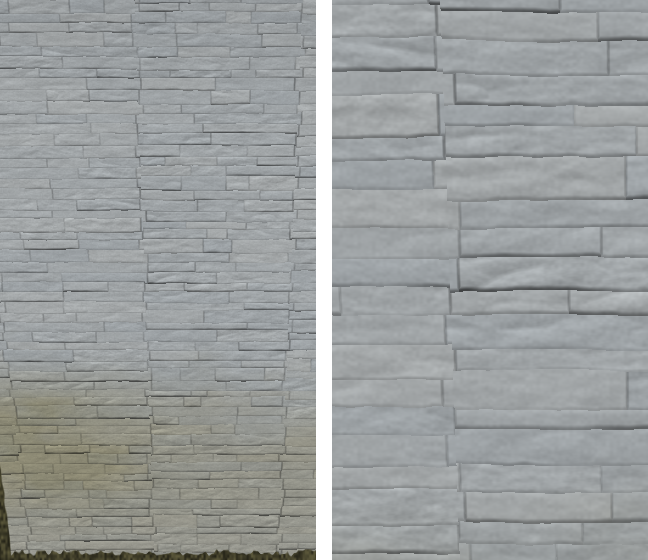
Left, the full canvas; right, a detail of the centre.
A Shadertoy shader for this texture:

```glsl
// A wall of split-face ledge stones seen in slight perspective, stained near the ground.
// Panels are cut into rows and random stones; a noise relief is lit from above,
// then joints, cast shadows, ochre stains and a rim of grass are layered on.

#define PANEL_BOTTOM 0.221   // panel width at the foot of the wall
#define PANEL_TOP 0.300      // panel width at the head of the wall
#define ROW_RATIO 0.069      // row height over panel width
#define VANISH_X 0.374       // x where the joints stay vertical
#define ROW_JITTER 0.46
#define CUT_JITTER 0.85
#define RELIEF 0.34
#define SHADOW 0.42
#define STONE_COLOR vec3(0.625, 0.643, 0.652)
#define OCHRE_COLOR vec3(0.535, 0.525, 0.440)
#define FOOT_COLOR vec3(0.585, 0.587, 0.555)
#define GRASS_COLOR vec3(0.25, 0.24, 0.16)

float hash(vec2 p) {
    return fract(sin(dot(p, vec2(127.1, 311.7))) * 43758.545);
}

float noise(vec2 p) {
    vec2 i = floor(p), f = fract(p);
    f = f * f * (3.0 - 2.0 * f);
    return mix(mix(hash(i), hash(i + vec2(1, 0)), f.x),
               mix(hash(i + vec2(0, 1)), hash(i + vec2(1, 1)), f.x), f.y);
}

float fbm(vec2 p) {
    float sum = 0.0, amp = 0.5;
    for (int i = 0; i < 4; i++) {
        sum += amp * noise(p);
        p = mat2(1.6, 1.2, -1.2, 1.6) * p + 7.3;
        amp *= 0.5;
    }
    return sum;
}

// Chipped surface: ridges slanted by lean, plus finer roughness
float relief(vec2 p, float lean) {
    vec2 slant = vec2(p.x * 0.5 + p.y * lean, p.y * 1.1 - p.x * lean * 0.6);
    float ridge = abs(2.0 * noise(slant) - 1.0);
    return 0.5 * ridge + 0.75 * fbm(slant * 1.9 + 3.0);
}

// Irregular repeat: returns id, lower edge, upper edge
float edgeAt(float i, float jitter, float seed) {
    return i + jitter * (hash(vec2(i, seed)) - 0.5);
}

vec3 cell(float x, float jitter, float seed) {
    float i = floor(x);
    if (x < edgeAt(i, jitter, seed)) i -= 1.0;
    else if (x >= edgeAt(i + 1.0, jitter, seed)) i += 1.0;
    return vec3(i, edgeAt(i, jitter, seed), edgeAt(i + 1.0, jitter, seed));
}

void mainImage(out vec4 fragColor, in vec2 fragCoord) {
    vec2 p = fragCoord / iResolution.y;
    float px = 1.0 / iResolution.y;

    // Perspective: panels and rows shrink towards the ground
    float panelW = mix(PANEL_BOTTOM, PANEL_TOP, p.y);
    float rowH = panelW * ROW_RATIO;
    float u = (p.x - VANISH_X) / panelW + 0.444;
    float v = log(panelW / PANEL_BOTTOM) / (ROW_RATIO * (PANEL_TOP - PANEL_BOTTOM));
    vec2 q = vec2(u / ROW_RATIO, v);
    v += 0.14 * (noise(q * vec2(0.3, 0.4)) - 0.5) + 0.07 * (noise(q * 1.7) - 0.5);

    // Row, panel, then two to four stones per panel
    vec3 row = cell(v, ROW_JITTER, floor(u) + 5.0);
    vec3 panel = cell(u, 0.06, row.x + 31.0);
    float f = (u - panel.y) / (panel.z - panel.y);
    vec2 key = vec2(row.x, panel.x * 7.0 + 3.0);
    float count = 2.0 + floor(hash(key) * 2.4);
    float left = 0.0, right = 1.0;
    for (float j = 1.0; j < count; j++) {
        float cut = (j + CUT_JITTER * (hash(key + j * 13.7) - 0.5)) / count;
        if (f > cut) left = max(left, cut);
        else right = min(right, cut);
    }
    vec2 stone = key + left * 17.0;
    float depth = hash(stone + 2.1);
    float tone = hash(stone + 9.4) - 0.5;

    // Distances to the stone's borders, in canvas units
    float below = (v - row.y) * rowH;
    float above = (row.z - v) * rowH;
    float side = min(f - left, right - f) * panelW;
    float joint = min(f, 1.0 - f) * panelW;

    // Chipped face lit from above, rougher on some stones
    vec2 face = q + stone * 3.7;
    float lean = 0.9 * (hash(stone + 5.5) - 0.35);
    float slope = relief(face, lean) - relief(face + vec2(-0.06, 0.14), lean);
    float rough = 0.6 + 0.8 * hash(stone + 6.2);
    float grain = noise(p * 460.0) - 0.5;
    float light = 1.0 + RELIEF * rough * clamp(slope, -0.3, 0.3) + 0.035 * tone + 0.05 * grain;
    light += 0.04 * (fbm(q * 0.35) - 0.47);
    light += 0.07 * (1.0 - smoothstep(0.0, 0.0045, above)) * depth;
    light -= 0.05 * (1.0 - smoothstep(0.0, 0.007, below)) * depth;

    // Shadow under protruding stones and thin dark end cuts
    float patchy = 0.35 + 1.2 * noise(q * vec2(0.5, 0.9) + 40.0);
    float under = 1.0 - smoothstep(0.0004, 0.0018 + 0.0016 * depth + px * 0.5, below);
    float ends = 1.0 - smoothstep(0.0002, 0.0009 + px, side);
    float seam = 1.0 - smoothstep(0.0002, 0.0010 + px, joint);
    float dark = under * (0.22 + 0.78 * depth * depth) * patchy;
    dark = max(dark, ends * 0.36 * patchy);
    dark = max(dark, seam * 0.48 * patchy);
    light *= 1.0 - SHADOW * min(dark, 1.2);

    // Weathering: warm foot, ochre clouds strongest on the left
    float cloud = fbm(p * vec2(11.0, 22.0));
    vec3 color = mix(FOOT_COLOR, STONE_COLOR, smoothstep(0.12, 0.40, p.y + 0.25 * (cloud - 0.47)));
    float band = smoothstep(0.02, 0.20, p.y) * (1.0 - smoothstep(0.20, 0.39, p.y));
    float stain = band * mix(1.1, 0.2, smoothstep(0.02, 0.42, p.x)) * (0.1 + 1.7 * cloud);
    color = mix(color, OCHRE_COLOR, clamp(stain + 0.25 * tone * band, 0.0, 0.9));
    color += vec3(0.008, 0.0, -0.010) * tone;
    color *= light * (1.0 - 0.05 * smoothstep(0.75, 1.05, p.y));

    // Grass along the ground and past the wall's left corner
    float tuft = noise(vec2(p.x * 150.0, p.y * 50.0));
    float ground = 0.006 + 0.013 * tuft - p.y;
    float corner = 0.022 * (1.0 - p.y / 0.17) - p.x + 0.003 * (tuft - 0.5);
    float grass = smoothstep(-px, px, max(ground, corner));
    vec3 blades = GRASS_COLOR * (0.55 + 0.9 * noise(p * vec2(260.0, 150.0)));
    color = mix(color, blades, grass);

    fragColor = vec4(clamp(color, 0.0, 1.0), 1.0);
}
```
